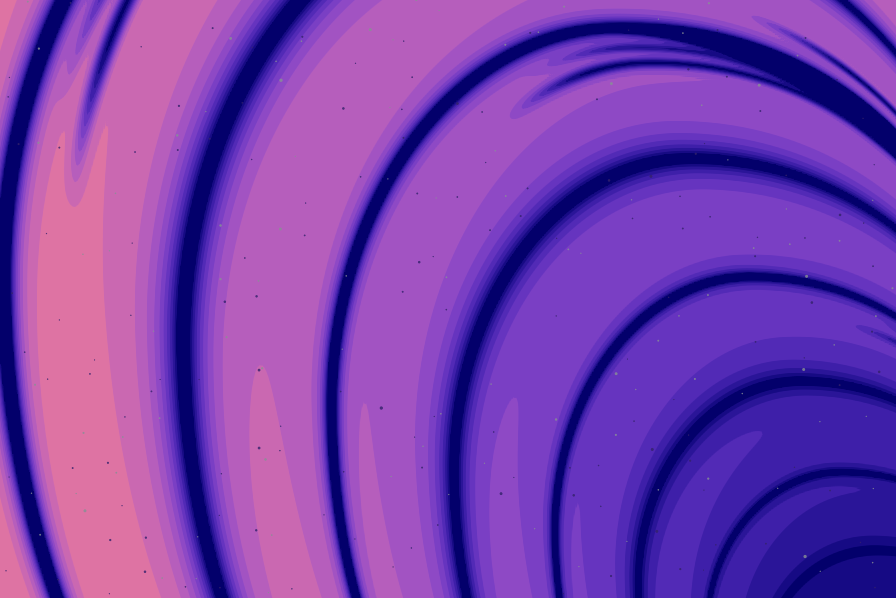
Reproduce this background procedurally as a Shadertoy shader.

```glsl
// Nested violet arches with dark seams, tapering wisps, stepped shading and fine specks.

// Position relative to the arch of the given scale; length 1 lies on the arch.
vec2 archSpace(vec2 p, float scale) {
    vec2 center = vec2(1.732 - 1.029 * scale,
                       -0.482 + 1.51 * scale - 0.486 * scale * scale);
    vec2 radius = vec2(0.008 + 0.689 * scale,
                       max(-0.121 + 1.324 * scale - 0.318 * scale * scale, 0.03));
    vec2 d = p - center;
    // Arches stretch towards the right and the bottom.
    if (d.x > 0.0) radius.x *= 1.38;
    if (d.y < 0.0) radius.y *= 1.25;
    return d / radius;
}

// Finds the arch that passes through p by bisection.
float archScale(vec2 p) {
    float inner = 0.1, outer = 1.3;
    for (int i = 0; i < 20; i++) {
        float middle = 0.5 * (inner + outer);
        if (length(archSpace(p, middle)) < 1.0) outer = middle;
        else inner = middle;
    }
    return 0.5 * (inner + outer);
}

// Zero inside a seam core, rising to one over the given softness.
float seam(float d, float core, float softness) {
    return 1.0 - exp(-max(d - core, 0.0) / softness);
}

float wisp(float d, float width) {
    return exp(-d * d / (width * width));
}

vec3 palette(float v) {
    return vec3(0.01 + 0.86 * v, 0.45 * v, 0.42 + 1.14 * v - 0.92 * v * v);
}

vec3 hash3(vec2 cell) {
    vec3 h = fract(cell.xyx * vec3(0.1031, 0.103, 0.0973));
    h += dot(h, h.yzx + 33.33);
    return fract((h.xxy + h.yzz) * h.zyx);
}

float tone(vec2 p) {
    float scale = archScale(p);
    float ring = log(scale) / log(0.825);
    vec2 q = archSpace(p, scale);
    float angle = atan(q.y, -q.x);

    // Base brightness fades towards the inner arches.
    float v = -0.36 + 2.5 * scale - 1.2 * scale * scale;
    v += 0.06 * (0.5 - p.y) - 0.08 * (p.x - 0.4);

    // Broad seams on odd rings, narrow ones on even rings.
    float evenRing = 2.0 * floor(ring * 0.5 + 0.5);
    float u = ring - evenRing;
    float along = angle - 0.14 - 0.43 * evenRing;
    float thicken = 0.13 * smoothstep(0.5, 1.3, along);
    v *= 1.04 * seam(1.0 - abs(u), 0.04, 0.11);
    v *= seam(abs(u - 0.4 * thicken), 0.035 + thicken, 0.045);

    // Wisps split from the narrow seams and grow along the arch.
    float bend = 0.12 * max(along, 0.0);
    v *= 1.0 - smoothstep(0.0, 0.4, along) * wisp(u - 0.33 + bend, 0.045);
    v *= 1.0 - 0.8 * smoothstep(0.15, 0.6, along) * wisp(u - 0.18 + 0.5 * bend, 0.04);
    v *= 1.0 - smoothstep(0.9, 1.25, along) * wisp(u + 0.3, 0.05);
    return clamp(v, 0.0, 1.0);
}

void mainImage(out vec4 fragColor, in vec2 fragCoord) {
    vec2 p = fragCoord / iResolution.y;
    float pixel = 1.0 / iResolution.y;

    // Stepped shading with softened band edges.
    float level = tone(p) * 11.0 + 0.5;
    float edge = clamp(fwidth(level), 0.001, 1.0);
    float band = floor(level) + smoothstep(1.0 - edge, 1.0, fract(level));
    vec3 color = palette(clamp(band / 11.0, 0.0, 1.0));

    // Scattered pale and dark specks.
    for (int layer = 0; layer < 2; layer++) {
        float size = 0.08 - 0.015 * float(layer);
        vec2 grid = p / size;
        vec3 h = hash3(floor(grid) + 41.0 * float(layer));
        float d = length(fract(grid) - 0.1 - 0.8 * h.xy) * size;
        float radius = mix(0.0008, 0.0028, h.x * h.y);
        float dot = 1.0 - smoothstep(radius - 0.5 * pixel, radius + 0.7 * pixel, d);
        vec3 speck = layer == 0 ? vec3(0.53, 0.56, 0.58) : vec3(0.2, 0.13, 0.42);
        color = mix(color, speck, 0.8 * dot * step(0.6, h.z));
    }

    fragColor = vec4(color, 1.0);
}
```
